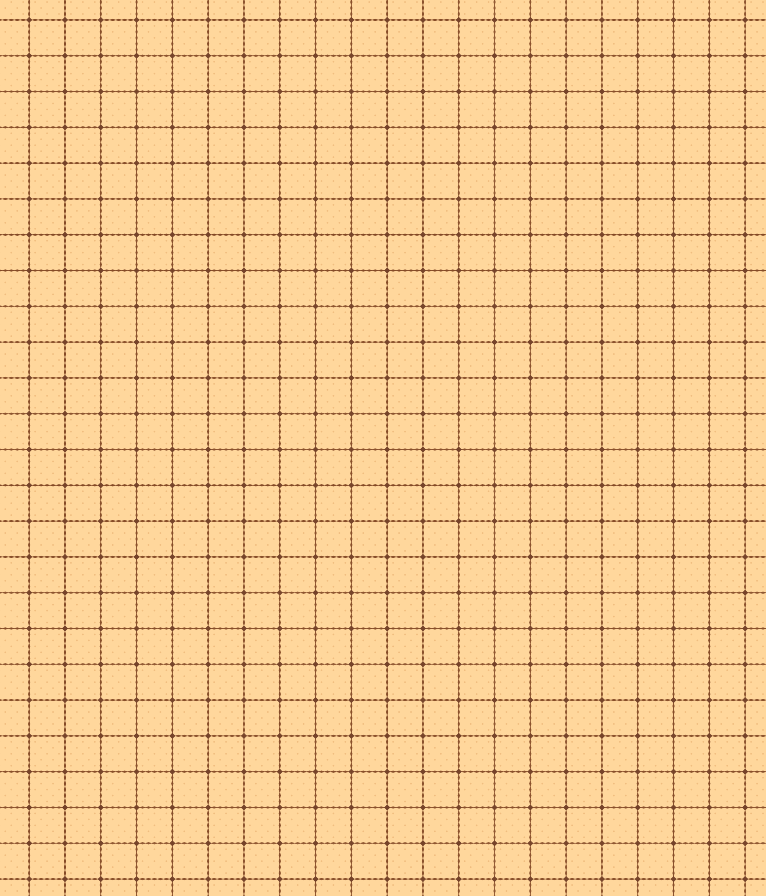
Reproduce this pattern procedurally as a Shadertoy shader.

```glsl
// Cream graph grid: beaded brown lines, diamond knots and a faint dot lattice.

float hash(vec2 p) {
    vec3 q = fract(vec3(p.xyx) * 0.1031);
    q += dot(q, q.yzx + 33.33);
    return fract((q.x + q.y) * q.z);
}

// Coverage of a shape from its signed distance
float cover(float dist, float soft) {
    return smoothstep(soft, -soft, dist);
}

// Thin line that swells into pointed beads, six per cell
float beadedLine(float across, float along, float soft) {
    float swell = abs(fract(along * 6.0) - 0.5) * 2.0;
    return cover(abs(across) - mix(0.008, 0.031, swell), soft);
}

void mainImage(out vec4 fragColor, in vec2 fragCoord) {
    // One unit is one grid cell
    float cells = 25.03;
    vec2 p = fragCoord / iResolution.y * cells - vec2(0.815, 0.473);
    float soft = 0.5 * cells / iResolution.y;
    vec2 id = floor(p + 0.5);
    vec2 q = p - id;

    vec3 color = vec3(1.0, 0.842, 0.612);

    // Staggered faint dots inside the cells
    vec2 d = vec2(p.x + p.y, p.x - p.y) * 3.0;
    d = fract(d + 0.5) - 0.5;
    vec2 dotOffset = vec2(d.x + d.y, d.x - d.y) / 6.0;
    float speck = cover(length(dotOffset) - 0.023, soft);
    color = mix(color, vec3(0.91, 0.69, 0.44), speck * 0.65);

    // Beaded lines with slightly uneven ink
    float inkX = mix(0.86, 1.0, hash(vec2(id.x, 7.0)));
    float inkY = mix(0.86, 1.0, hash(vec2(id.y, 19.0)));
    float lines = max(beadedLine(q.x, p.y, soft) * inkX,
                      beadedLine(q.y, p.x, soft) * inkY);
    color = mix(color, vec3(0.51, 0.28, 0.14), lines);

    // Diamond knots at the crossings
    float knot = cover((abs(q.x) + abs(q.y) - 0.085) * 0.707, soft);
    color = mix(color, vec3(0.46, 0.26, 0.16), knot * mix(0.85, 1.0, hash(id)));

    fragColor = vec4(color, 1.0);
}
```
